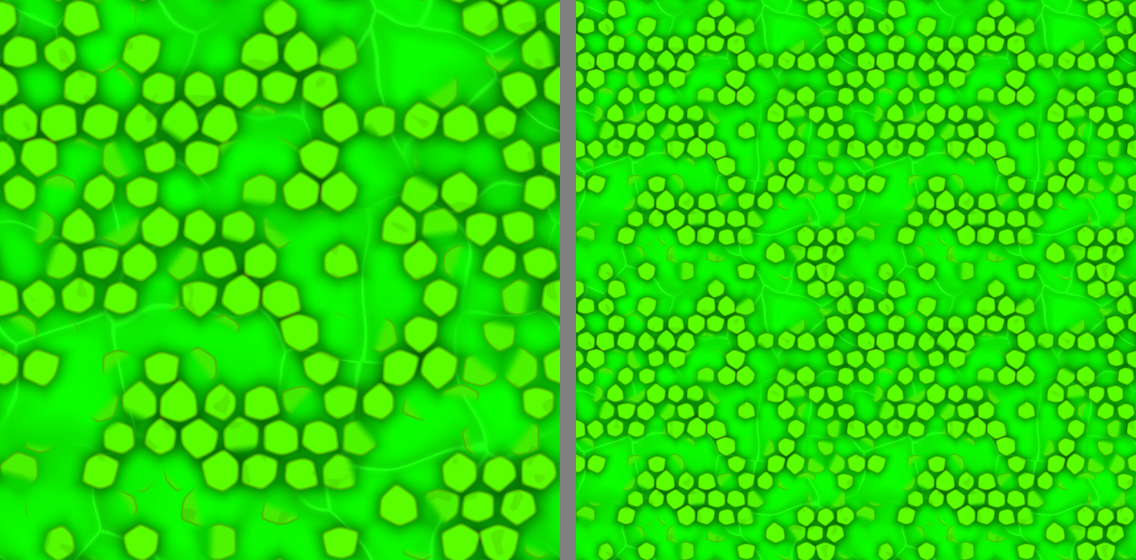
Left: one tile. Right: repeated 2 by 2.
A WebGL 1 fragment shader for this texture:

```glsl
precision highp float;
// Lime pebbles half sunk in glossy green ground, as a seamless tile.
// Rounded, irregular hexagons sit on a 14 by 16 staggered lattice; the ground
// is a warped cellular field with bright creases, darkened around the pebbles.
uniform vec2 u_resolution;

const float TAU = 6.2831853;

float hash(vec2 p) {
  return fract(sin(dot(p, vec2(127.1, 311.7))) * 43758.545);
}

vec2 hash2(vec2 p) {
  return vec2(hash(p), hash(p + 57.3));
}

vec2 wrap(vec2 cell, vec2 period) {
  return floor(mod(cell + 0.5, period));
}

float gradientAt(vec2 cell, vec2 offset, float period) {
  float a = TAU * hash(wrap(cell, vec2(period)) + period * 3.7);
  return dot(vec2(cos(a), sin(a)), offset);
}

// Gradient noise that repeats after a whole number of cells.
float noise(vec2 uv, float period) {
  vec2 p = uv * period, i = floor(p), f = p - i;
  vec2 u = f * f * f * (f * (f * 6.0 - 15.0) + 10.0);
  vec2 e = vec2(1.0, 0.0);
  return mix(
    mix(gradientAt(i, f, period), gradientAt(i + e, f - e, period), u.x),
    mix(gradientAt(i + e.yx, f - e.yx, period), gradientAt(i + 1.0, f - 1.0, period), u.x),
    u.y);
}

// Distance to a hexagon with jittered sides and softened corners.
float pebbleDistance(vec2 d, vec2 id) {
  float size = 0.365 + 0.075 * hash(id + 11.0), sum = 0.0;
  for (int k = 0; k < 6; k++) {
    vec2 jitter = hash2(id + 20.0 + 3.1 * float(k));
    float a = (float(k) + 0.5 * (jitter.x - 0.5)) * TAU / 6.0;
    sum += exp(24.0 * (dot(d, vec2(cos(a), sin(a))) - size - 0.05 * jitter.y));
  }
  return log(sum) / 24.0;
}

vec3 ground(vec2 uv) {
  vec2 warp = vec2(noise(uv, 6.0), noise(uv + 0.37, 7.0));
  vec2 p = (uv + 0.07 * warp) * 5.0, cell = floor(p), nearestId = vec2(0.0);
  float first = 9.0, second = 9.0;
  for (int y = -1; y <= 1; y++) {
    for (int x = -1; x <= 1; x++) {
      vec2 c = cell + vec2(float(x), float(y));
      vec2 id = wrap(c, vec2(5.0));
      float d = length(c + 0.1 + 0.8 * hash2(id + 83.0) - p);
      if (d < first) {
        second = first;
        first = d;
        nearestId = id;
      } else {
        second = min(second, d);
      }
    }
  }
  float edge = second - first;
  float creased = smoothstep(-0.3, 0.15, noise(uv + 0.21, 4.0));
  float light = mix(0.87, 0.98, smoothstep(0.0, 0.45, edge)) + 0.08 * noise(uv, 5.0);
  light += creased * 0.14 * (hash(nearestId + 5.0) - 0.6) * smoothstep(0.6, 0.0, edge);
  float blur = 5.0 / u_resolution.x;
  float line = smoothstep(0.04 + blur, 0.0, edge) + 0.35 * smoothstep(0.16, 0.0, edge);
  return vec3(0.04, light, 0.0) + creased * line * vec3(0.06, 0.12, 0.05);
}

void main() {
  vec2 uv = gl_FragCoord.xy / u_resolution;
  vec2 lattice = vec2(14.0, 16.0), p = uv * lattice;
  float row = floor(p.y), soft = 0.012 + 8.0 / u_resolution.x;
  float shade = 0.0, near = 9.0, next = 9.0, pebbleMask = 0.0;
  vec3 pebbles = vec3(0.0), base = ground(uv);
  float dent = smoothstep(0.22, 0.36, noise(uv, 31.0));

  for (int y = -1; y <= 1; y++) {
    float r = row + float(y), shift = 0.5 * mod(r, 2.0);
    for (int x = -1; x <= 1; x++) {
      vec2 c = vec2(floor(p.x - shift) + float(x), r);
      vec2 id = wrap(c, lattice);
      vec2 center = c + vec2(0.5 + shift, 0.5);
      vec2 d = (p - center) * vec2(1.0, 0.875) - 0.06 * (hash2(id + 41.0) - 0.5);
      float dist = pebbleDistance(d, id);

      // Height over the ground; tilted pebbles are buried on one side.
      float rise = 2.6 * (hash(id + 3.0) - 0.44) + 1.2 * noise(center / lattice, 4.0);
      float a = TAU * hash(id + 7.0);
      float cover = smoothstep(0.0, 0.25, rise + 0.9 * dot(d, vec2(cos(a), sin(a))));
      float exposed = smoothstep(0.0, 0.6, rise);
      float mask = smoothstep(soft, -soft, dist) * cover;

      vec3 top = mix(vec3(0.25, 0.92, 0.01), vec3(0.35, 1.0, 0.0), exposed);
      top *= 1.0 - 0.08 * dent * step(0.6, hash(id + 9.0));
      top = mix(top, vec3(0.29, 0.66, 0.02), 0.85 * smoothstep(-0.07, -0.01, dist));
      pebbles = mix(pebbles, top, mask);
      pebbleMask = max(pebbleMask, mask);

      shade += exposed * pow(clamp(1.0 - dist / 0.55, 0.0, 1.0), 3.0);
      float gap = dist + 1.0 - exposed;
      next = min(next, max(near, gap));
      near = min(near, gap);
    }
  }

  // Contact shadow, brown where two pebbles almost touch.
  vec3 color = base * exp(-0.4 * shade);
  color = mix(color, vec3(0.25, 0.3, 0.02), smoothstep(0.08, 0.02, near + next));
  color = mix(color, pebbles / max(pebbleMask, 0.001), pebbleMask);
  gl_FragColor = vec4(clamp(color, 0.0, 1.0), 1.0);
}
```
